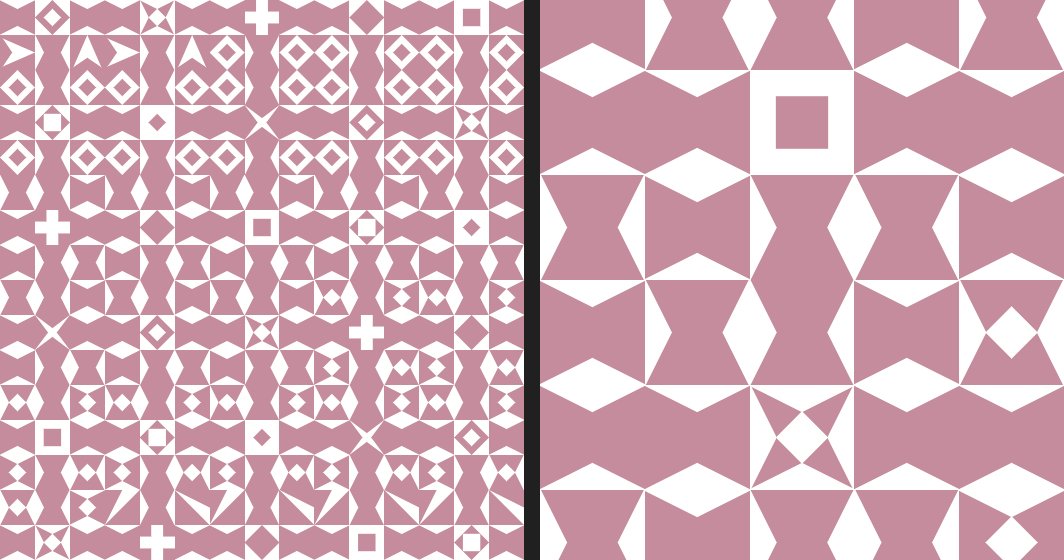
Left: the whole. Right: its middle third, enlarged.
A Shadertoy shader for this pattern:

```glsl
// Two-colour quilt of 15 x 16 tiles: pinched sashes, emblem junctions and 2 x 2 blocks of turned shapes

float diamond(vec2 a, float radius) { return (a.x + a.y - radius) * 0.7071; }

float square(vec2 a, float halfSide) { return max(a.x, a.y) - halfSide; }

// Triangles standing on the left and right tile edges
float notches(vec2 a, float depth) {
    return (0.5 - a.x - depth * (1.0 - 2.0 * a.y)) / sqrt(1.0 + 4.0 * depth * depth);
}

float pinch(vec2 a) { return notches(a, 0.25) - 0.008; }

float arrow(vec2 p) {
    float x = abs(p.x);
    float outer = 0.917 * x - 0.399 * (p.y + 0.5);
    float inner = (p.y - 0.15 - 0.675 * x) / 1.206;
    return max(outer, inner);
}

float sliver(vec2 p) {
    return max(-(p.x + p.y) * 0.7071, (2.0 * p.x + p.y - 0.5) * 0.4472);
}

// Eight emblems cycle through the sash crossings
float emblem(vec2 a, int kind) {
    float outside = -diamond(a, 0.5);
    if (kind == 0) return min(outside, diamond(a, 0.25));
    if (kind == 1) return min(min(pinch(a), pinch(a.yx)), diamond(a, 0.25));
    if (kind == 2) return min(a.x, a.y) - 0.17;
    if (kind == 3) return outside;
    if (kind == 4) return -square(a, 0.25);
    if (kind == 5) return min(outside, square(a, 0.25));
    if (kind == 6) return -diamond(a, 0.25);
    return -min(notches(a, 0.375), notches(a.yx, 0.375));
}

// Block shapes change in reading order down the quilt
float blockShape(vec2 p, int col, int row) {
    vec2 a = abs(p);
    if (row == 1 && col < 6) return arrow(p);
    if (row < 5) return max(diamond(a, 0.5), -diamond(a, 0.25));
    if (row == 14 && col > 2) return sliver(p);
    bool plain = row < 8 || (row < 11 && col < 9);
    return plain ? pinch(a) : min(pinch(a), diamond(a, 0.25));
}

// Quarter turns run clockwise around each 2 x 2 block
vec2 turnInBlock(vec2 p, int x, int y) {
    if (y == 0) return x == 0 ? p : vec2(p.y, -p.x);
    return x == 1 ? -p : vec2(-p.y, p.x);
}

void mainImage(out vec4 fragColor, in vec2 fragCoord) {
    vec2 uv = fragCoord / iResolution.xy;
    vec2 grid = vec2(uv.x, 1.0 - uv.y) * vec2(15.0, 16.0);
    vec2 p = fract(grid) - 0.5;
    vec2 a = abs(p);
    int col = int(grid.x), row = int(grid.y);

    // Place within a block; 2 marks a sash
    int x = (col + 1) % 3, y = (row + 2) % 3;

    float d;
    if (x == 2 && y == 2) d = emblem(a, (row / 3 * 5 + col / 3) % 8);
    else if (y == 2) d = pinch(a.yx);
    else if (x == 2) d = pinch(a);
    else d = blockShape(turnInBlock(p, x, y), col, row);

    float blur = 0.6 * max(15.0 / iResolution.x, 16.0 / iResolution.y);
    float white = 1.0 - smoothstep(-blur, blur, d);
    fragColor = vec4(mix(vec3(0.77, 0.55, 0.61), vec3(1.0), white), 1.0);
}
```
